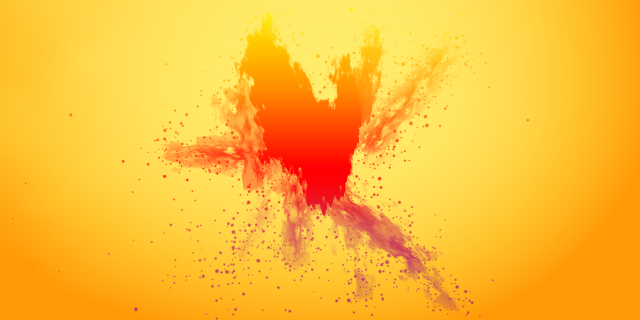
This background is drawn by a Shadertoy shader. Its source:

```glsl
const vec3 GLOW = vec3(1.0, 0.925, 0.42);
const vec3 AMBER = vec3(1.0, 0.765, 0.17);
const vec3 EDGE_ORANGE = vec3(1.0, 0.60, 0.02);
const vec3 YELLOW = vec3(1.0, 0.92, 0.0);
const vec3 ORANGE = vec3(1.0, 0.55, 0.0);
const vec3 RED = vec3(1.0, 0.0, 0.01);
const vec3 MAGENTA = vec3(0.79, 0.20, 0.36);
const vec3 PURPLE = vec3(0.63, 0.13, 0.50);
const vec2 GLOW_CENTER = vec2(1.05, 0.72);
const vec2 SPRAY_CENTER = vec2(0.66, 0.17);
const float SPRAY_RADIUS = 0.15;
const float SPECK_REACH = 0.028;
const float SPECK_CHANCE = 0.32;

// Plumes: root, tip, and (root radius, tip radius, solidity)
const int PLUMES = 13;
const vec2 ROOT[PLUMES] = vec2[PLUMES](
    vec2(0.91, 0.58), vec2(0.835, 0.82), vec2(1.0, 0.57), vec2(1.08, 0.61),
    vec2(1.12, 0.66), vec2(1.16, 0.56), vec2(0.83, 0.52), vec2(0.77, 0.68),
    vec2(0.93, 0.44), vec2(0.87, 0.43), vec2(1.04, 0.39), vec2(1.29, 0.19),
    vec2(1.08, 0.31));
const vec2 TIP[PLUMES] = vec2[PLUMES](
    vec2(0.83, 0.82), vec2(0.825, 0.94), vec2(1.01, 0.41), vec2(1.065, 0.80),
    vec2(1.16, 0.88), vec2(1.38, 0.82), vec2(0.55, 0.52), vec2(0.80, 0.47),
    vec2(0.92, 0.22), vec2(0.74, 0.18), vec2(1.29, 0.19), vec2(1.41, 0.05),
    vec2(1.13, 0.09));
const vec3 BODY[PLUMES] = vec3[PLUMES](
    vec3(0.11, 0.075, 1.0), vec3(0.05, 0.02, 0.8), vec3(0.135, 0.06, 1.0),
    vec3(0.065, 0.02, 1.0), vec3(0.04, 0.022, 0.8), vec3(0.07, 0.06, 0.05),
    vec3(0.08, 0.04, 0.2), vec3(0.075, 0.06, 0.35), vec3(0.08, 0.05, 0.15),
    vec3(0.04, 0.012, 0.0), vec3(0.06, 0.055, 0.45), vec3(0.045, 0.012, 0.3),
    vec3(0.04, 0.02, 0.2));

float hash(vec2 p) {
    vec3 q = fract(p.xyx * vec3(0.1031, 0.1030, 0.0973));
    q += dot(q, q.yzx + 33.33);
    return fract((q.x + q.y) * q.z);
}

float noise(vec2 p) {
    vec2 i = floor(p), f = fract(p);
    f = f * f * (3.0 - 2.0 * f);
    return mix(mix(hash(i), hash(i + vec2(1, 0)), f.x),
               mix(hash(i + vec2(0, 1)), hash(i + vec2(1, 1)), f.x), f.y);
}

float fbm(vec2 p) {
    float sum = 0.0, amp = 0.5;
    for (int i = 0; i < 5; i++) {
        sum += amp * noise(p);
        p = mat2(1.6, 1.2, -1.2, 1.6) * p + 7.3;
        amp *= 0.5;
    }
    return sum / 0.97;
}

// Distance to a capsule whose radius changes along its length
float plumeDistance(vec2 p, int i) {
    vec2 axis = TIP[i] - ROOT[i], q = p - ROOT[i];
    float h = clamp(dot(q, axis) / dot(axis, axis), 0.0, 1.0);
    return length(q - axis * h) - mix(BODY[i].x, BODY[i].y, h);
}

float powder(vec2 p) {
    float cover = 0.0;
    float clumps = fbm(p * 24.0 + 40.0);
    for (int i = 0; i < PLUMES; i++) {
        vec2 axis = normalize(TIP[i] - ROOT[i]);
        vec2 q = vec2(dot(p, axis), dot(p, vec2(-axis.y, axis.x)));
        float streak = fbm(q * vec2(22.0, 60.0) + float(i) * 17.0);
        float solid = BODY[i].z;
        float grain = mix(streak, clumps, 0.4);
        float d = plumeDistance(p, i) + mix(0.24, 0.13, solid) * (grain - 0.5);
        float texture_ = smoothstep(0.32, 0.70, grain);
        float body = smoothstep(0.008, mix(-0.05, -0.014, solid), d);
        cover = max(cover, body * mix(texture_, 1.0, solid));
    }
    return cover;
}

// Scattered grains, densest close to the plumes
float specks(vec2 p, float size, float seed) {
    vec2 cell = floor(p / size), key = cell + seed;
    vec2 jitter = vec2(hash(key + 3.1), hash(key + 9.7)) - 0.5;
    vec2 center = (cell + 0.5 + 0.5 * jitter) * size;
    float nearest = 1.0;
    for (int i = 0; i < PLUMES; i++) nearest = min(nearest, plumeDistance(center, i));
    float chance = SPECK_CHANCE * exp(-max(nearest, 0.0) / SPECK_REACH);
    vec2 spray = (center - SPRAY_CENTER) / SPRAY_RADIUS;
    chance += 0.11 * exp(-dot(spray, spray));
    float radius = size * mix(0.06, 0.24, hash(key + 21.3));
    float soft = 1.0 / iResolution.y;
    float dot_ = 1.0 - smoothstep(radius - soft, radius + soft, length(p - center));
    return dot_ * step(hash(key), chance);
}

vec3 backdrop(vec2 p) {
    vec2 q = p - GLOW_CENTER;
    q /= vec2(q.x < 0.0 ? 1.38 : 1.0, q.y < 0.0 ? 0.80 : 1.3);
    float warmth = pow(length(q), 2.5);
    // Faint haze on the left
    float haze = 1.0 - smoothstep(0.0, 0.55, p.x);
    warmth = clamp(warmth + 0.28 * haze * (fbm(p * vec2(3.0, 5.0)) - 0.45), 0.0, 1.0);
    return mix(mix(GLOW, AMBER, min(warmth * 2.0, 1.0)), EDGE_ORANGE, max(warmth * 2.0 - 1.0, 0.0));
}

vec3 powderColor(float y) {
    vec3 c = mix(PURPLE, MAGENTA, smoothstep(0.08, 0.25, y));
    c = mix(c, RED, smoothstep(0.25, 0.46, y));
    c = mix(c, ORANGE, clamp((y - 0.48) / 0.24, 0.0, 1.0));
    return mix(c, YELLOW, clamp((y - 0.72) / 0.23, 0.0, 1.0));
}

void mainImage(out vec4 fragColor, in vec2 fragCoord) {
    vec2 p = (fragCoord - 0.5 * iResolution.xy) / iResolution.y + vec2(1.0, 0.5);
    float cover = powder(p);
    for (int i = 0; i < 3; i++)
        cover = max(cover, 0.8 * specks(p, 0.012 + 0.006 * float(i), 50.0 + 31.0 * float(i)));
    fragColor = vec4(mix(backdrop(p), powderColor(p.y), cover), 1.0);
}
```
